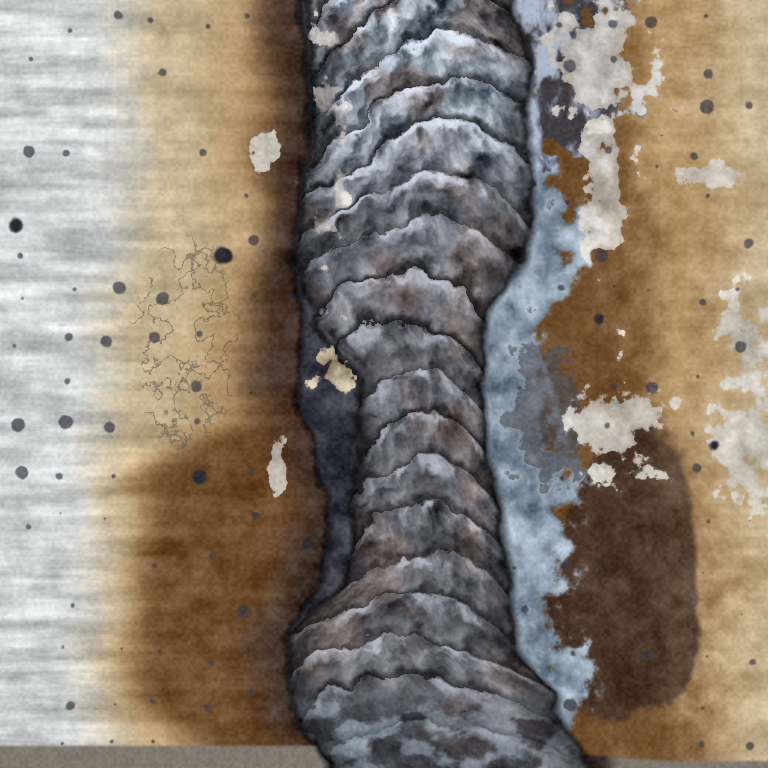
A WebGL 2 fragment shader for this texture:

```glsl
#version 300 es
precision highp float;
uniform vec2 u_resolution;
out vec4 fragColor;
const vec3 SILVER = vec3(.80, .81, .81), CREAM = vec3(.77, .70, .57);
const vec3 TAN = vec3(.70, .57, .40), RUST = vec3(.43, .30, .18);
const vec3 SCORCH = vec3(.20, .15, .14), SLAG = vec3(.23, .23, .27);
const vec3 STEEL = vec3(.37, .37, .40), OXIDE = vec3(.53, .59, .65);
const vec3 GLINT = vec3(.86, .89, .95), BENCH = vec3(.50, .47, .43);
const float RIPPLES = 17., ARCH = .065, PIT_CELLS = 17.;
// Slag edge, bead left edge, bead right edge, from bottom to top
const vec3 OUTLINE[13] = vec3[13](
  vec3(.43, .43, .77), vec3(.38, .38, .72), vec3(.375, .378, .665),
  vec3(.415, .45, .66), vec3(.43, .462, .648), vec3(.41, .47, .635),
  vec3(.39, .47, .625), vec3(.395, .415, .63), vec3(.383, .386, .68),
  vec3(.39, .395, .69), vec3(.405, .412, .685), vec3(.40, .408, .69),
  vec3(.39, .40, .665));
// Flaked patches: centre, radii
const vec4 FLAKES[8] = vec4[8](
  vec4(.765, .925, .055, .055), vec4(.79, .755, .024, .075),
  vec4(.80, .465, .05, .065), vec4(.98, .41, .04, .07),
  vec4(.97, .55, .04, .05), vec4(.925, .772, .045, .015),
  vec4(.344, .805, .014, .019), vec4(.362, .40, .014, .035));
// Larger pits: centre, radius
const vec3 PITS[6] = vec3[6](
  vec3(.29, .667, .014), vec3(.26, .378, .011), vec3(.02, .707, .012),
  vec3(.40, .29, .01), vec3(.93, .42, .009), vec3(.78, .585, .009));

float hash(vec2 p) { return fract(sin(dot(p, vec2(127.1, 311.7))) * 43758.5); }

float noise(vec2 p) {
  vec2 i = floor(p), f = fract(p);
  f = f * f * (3. - 2. * f);
  return mix(mix(hash(i), hash(i + vec2(1, 0)), f.x),
             mix(hash(i + vec2(0, 1)), hash(i + 1.), f.x), f.y);
}

float fbm(vec2 p) {
  float sum = 0., amp = .5;
  for (int i = 0; i < 5; i++, amp *= .5) {
    sum += amp * noise(p);
    p = mat2(1.6, 1.2, -1.2, 1.6) * p + 7.3;
  }
  return sum;
}

float blob(vec2 p, vec2 c, vec2 r, float ragged) {
  return smoothstep(-.08, .12, 1. - length((p - c) / r) + ragged);
}

float below(float edge, float soft, float x) { return 1. - smoothstep(edge - soft, edge + soft, x); }

vec3 plate(vec2 p, float slagEdge, float broad, float fine) {
  float brushed = fbm(p * vec2(9, 75)) - .48, x = p.x + .1 * broad + .04 * fine;
  // Left side: silver, cream, tan, rust, scorch
  float low = below(.42, .06, p.y);
  vec3 left = mix(SILVER, CREAM, smoothstep(.10, .21, x + .03 * low));
  left = mix(left, TAN, .85 * smoothstep(.22, .33, x + .11 * low));
  float rustStart = mix(.34, .19, low) + .06 * below(.06, .04, p.y);
  left = mix(left, RUST, smoothstep(rustStart - .04, rustStart + .04, x));
  left = mix(left, SCORCH, .85 * below(.042, .042, slagEdge - x));
  left += brushed * mix(.42, .14, smoothstep(.1, .25, p.x));
  float veins = 1. - smoothstep(0., .035, abs(fine + .02));
  left = mix(left, vec3(.43, .40, .34), .7 * veins * blob(p, vec2(.245, .57), vec2(.06, .15), broad));
  // Right side: rust fading into tan and cream
  vec3 right = mix(TAN, CREAM, smoothstep(.86, 1.02, x)) + brushed * .16;
  right = mix(right, RUST, .9 * below(mix(.9, .83, smoothstep(.25, .55, p.y)), .055, x));
  right = mix(right, SCORCH, .65 * blob(p, vec2(.81, .25), vec2(.09, .2), broad * 1.5));
  // Blue oxide beside the bead
  float blueEdge = .735 + .02 * sin(p.y * 21.) + .1 * broad + .12 * fine;
  right = mix(right, OXIDE + .5 * fine, below(blueEdge, .012, p.x) * below(.815, .035, p.y));
  right = mix(right, STEEL * .8, .7 * blob(p, vec2(.715, .46), vec2(.045, .08), fine * 3.));
  return mix(left, right, step(.5, p.x)) + fine * .22;
}

vec3 bead(vec2 p, vec3 edge, float broad, float fine) {
  float u = (2. * p.x - edge.y - edge.z) / (edge.z - edge.y), top = smoothstep(.55, .92, p.y);
  // Overlapping arched ripples
  float v = (p.y + ARCH * u * u - .045 * u * top + .05 * broad + .03 * fine) * RIPPLES;
  float s = fract(v), tone = hash(vec2(floor(v), 3));
  float ridge = smoothstep(.5, .88, s) * below(.97, .03, s);
  vec3 c = mix(STEEL, OXIDE, top * .6) * (.8 + .35 * tone);
  c = mix(c, vec3(.43, .35, .32), .5 * smoothstep(.45, .65, fbm(p * 18. + 4.)));
  // Relief lit from the upper left
  vec2 q = vec2(u * 4., v * 1.6);
  c += (fbm(q) - fbm(q + vec2(.22, -.25))) * mix(.55, 1.25, top) + fine * .35;
  float broken = smoothstep(.38, .64, fbm(vec2(u * 5., v * 2.) + 9.));
  c = mix(c, GLINT, ridge * broken * mix(.5, .9, top));
  c *= 1. - .5 * below(.14, .14, s) * (.4 + tone);
  float clumps = smoothstep(.45, .62, fbm(p * vec2(26, 38)));
  c = mix(c, mix(SLAG * .7, OXIDE, clumps), .55 * below(.095, .035, p.y));
  return c * mix(1.05, .55, smoothstep(.65, 1., abs(u)));
}

void main() {
  vec2 p = gl_FragCoord.xy / u_resolution;
  float broad = fbm(p * 7.) - .48, fine = fbm(p * 42. + 11.) - .48;
  float along = clamp(p.y, 0., .9999) * 12.;
  int knot = int(along);
  vec3 edge = mix(OUTLINE[knot], OUTLINE[knot + 1], smoothstep(0., 1., fract(along)));
  edge += .025 * broad + .018 * fine;
  vec3 color = plate(p, edge.x, broad, fine);
  // Bright spatter and flakes
  float crust = smoothstep(.4, .62, fbm(p * vec2(38, 24)));
  float spatter = blob(p, vec2(.7, .92), vec2(.1, .13), broad + fine * 2.);
  color = mix(color, mix(SLAG, vec3(.7, .76, .86), crust), spatter * .9);
  for (int i = 0; i < 8; i++)
    color = mix(color, vec3(.76, .74, .71) + fine * .5,
      .88 * blob(p, FLAKES[i].xy, FLAKES[i].zw, broad * 1.5 + fine * 3.));
  // Scattered and larger pits
  vec2 cell = floor(p * PIT_CELLS), center = .3 + .4 * vec2(hash(cell), hash(cell + 31.));
  float size = .03 + .12 * pow(hash(cell + 57.), 3.);
  float pit = below(size, .03, length(fract(p * PIT_CELLS) - center) + fine * .15);
  color = mix(color, SLAG, pit * .7 * step(.45, hash(cell + 83.)));
  for (int i = 0; i < 6; i++)
    color = mix(color, SLAG * .75, below(PITS[i].z * .75, .003, length(p - PITS[i].xy) + fine * .012));
  // Bench below the plate
  vec3 bench = mix(BENCH, SCORCH, smoothstep(.68, .73, p.x) * below(.795, .015, p.x));
  color = mix(color, bench, below(.029, .003, p.y + .02 * smoothstep(.6, .9, p.x)));
  // Slag strip, bead and dark seams
  color = mix(color, SLAG + fine * .4, smoothstep(-.004, .004, p.x - edge.x) * step(p.x, .55));
  float inside = smoothstep(-.003, .003, p.x - edge.y) * below(edge.z, .003, p.x);
  color = mix(color, bead(p, edge, broad, fine), inside);
  vec3 gap = abs(p.x - edge);
  color *= mix(.5, 1., smoothstep(0., .011, min(gap.x, min(gap.y, gap.z))));
  // Pale crust on the left rim
  float rim = blob(p, vec2(.425, .8), vec2(.022, .14), fine * 3. + broad);
  color = mix(color, vec3(.78, .74, .72) + fine, rim * .7 * crust);
  color = mix(color, CREAM + fine, .8 * blob(p, vec2(.435, .52), vec2(.026, .022), fine * 3.));
  color += (noise(p * 260.) - .5) * .07;
  fragColor = vec4(clamp(color, 0., 1.), 1);
}
```
